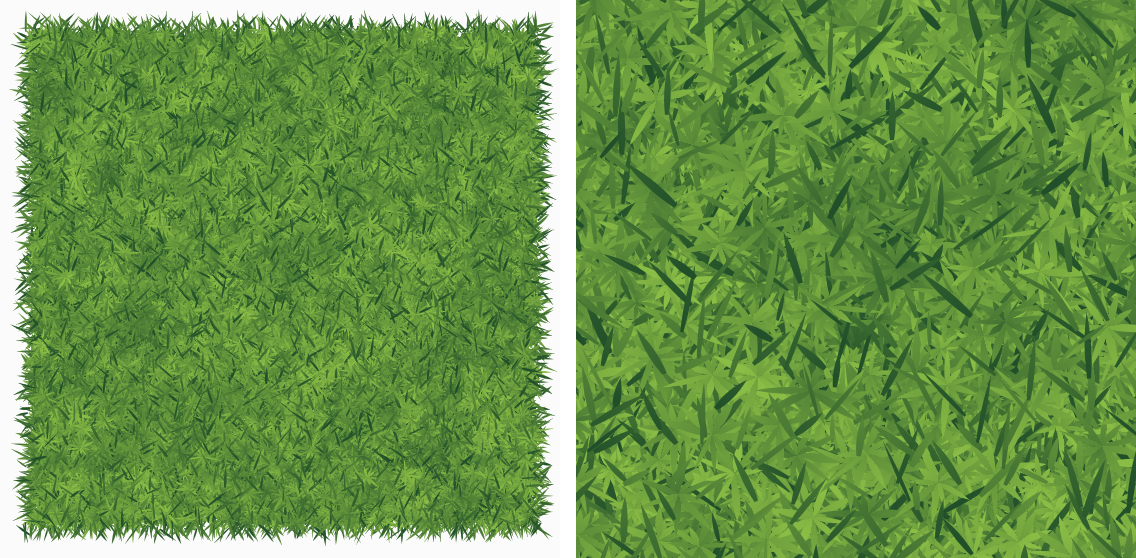
Left, the full canvas; right, a detail of the centre.
A Shadertoy shader for this texture:

```glsl
// A square patch of lawn with a ragged, spiky fringe on a white ground.
// Passes of dark single blades and light star-shaped tufts are laid over
// each other; both come from jittered grids, one item per cell.

const vec3 PAPER = vec3(0.985);
const vec3 SHADE_GREEN = vec3(0.13, 0.31, 0.165);
const vec3 LEAF_GREEN  = vec3(0.35, 0.54, 0.22);
const vec3 SUN_GREEN   = vec3(0.54, 0.74, 0.27);
const vec2 LAWN_CENTRE = vec2(0.507, 0.502);
const vec2 LAWN_HALF   = vec2(0.461, 0.453);
const int   PASSES = 6;
const float BLADE_CELL = 0.022;
const float BLADE_WIDTH = 0.0021;   // half width
const float TUFT_CELL = 0.036;
const float TUFT_WIDTH = 0.0023;    // half width
const float TUFT_LEAVES = 10.0;
const float FRINGE = 0.022;         // band where blades lean outward
const float TAU = 6.2831853;

float hash(vec2 p) {
    return fract(sin(dot(p, vec2(127.1, 311.7))) * 43758.5453);
}

vec4 hash4(vec2 p) {
    float s = dot(p, vec2(127.1, 311.7));
    return fract(sin(vec4(s, s + 17.3, s + 41.9, s + 73.7)) * 43758.5453);
}

float valueNoise(vec2 p) {
    vec2 i = floor(p), f = fract(p);
    f = f * f * (3.0 - 2.0 * f);
    return mix(mix(hash(i), hash(i + vec2(1, 0)), f.x),
               mix(hash(i + vec2(0, 1)), hash(i + vec2(1, 1)), f.x), f.y);
}

// Signed distance to the square body of the lawn
float lawnDistance(vec2 p) {
    vec2 d = abs(p - LAWN_CENTRE) - LAWN_HALF;
    return length(max(d, 0.0)) + min(max(d.x, d.y), 0.0);
}

vec3 grassColour(float tone) {
    tone = clamp(tone, 0.0, 1.0) * 2.0;
    return mix(mix(SHADE_GREEN, LEAF_GREEN, min(tone, 1.0)),
               SUN_GREEN, max(tone - 1.0, 0.0));
}

// Coverage of a pointed leaf from the origin along +x
float leaf(vec2 p, float len, float halfWidth, float pixel) {
    float u = p.x / len;
    float d = abs(p.y) - halfWidth * 1.4 * (1.0 - u) * (0.4 + 2.0 * u);
    d = max(d, (abs(u - 0.5) - 0.5) * len);
    return clamp(0.5 - d / pixel, 0.0, 1.0);
}

// Single blades: upright inside, leaning outward along the fringe
void drawBlades(inout vec3 colour, vec2 p, float seed, float pixel) {
    vec2 home = floor(p / BLADE_CELL);
    for (int k = 0; k < 9; k++) {
        vec2 cell = home + vec2(k % 3 - 1, k / 3 - 1);
        vec4 place = hash4(cell + seed);
        vec4 look = hash4(cell + seed + 57.0);
        vec2 middle = (cell + place.xy) * BLADE_CELL;
        float edge = lawnDistance(middle);
        if (edge > 0.009) continue;

        vec2 q = (middle - LAWN_CENTRE) / LAWN_HALF;
        vec2 outward = abs(q.x) > abs(q.y) ? vec2(sign(q.x), 0.0) : vec2(0.0, sign(q.y));
        bool fringe = edge > -FRINGE;
        float heading = fringe ? atan(outward.y, outward.x) : TAU * 0.25;
        heading += (place.z - 0.5) * (fringe ? 1.9 : 2.3);
        float len = BLADE_CELL * mix(0.8, 1.9, place.w);
        vec2 axis = vec2(cos(heading), sin(heading));
        vec2 v = p - middle;
        vec2 local = vec2(dot(v, axis) + 0.5 * len, dot(v, vec2(-axis.y, axis.x)));
        float cover = leaf(local, len, BLADE_WIDTH * mix(0.55, 1.2, look.x), pixel);
        float tone = 0.56 * look.y + 0.12 * (local.x / len - 0.5);
        colour = mix(colour, grassColour(tone), cover);
    }
}

// Tufts: leaves radiating from a root, one per angular sector
void drawTufts(inout vec3 colour, vec2 p, float size, float seed, float pixel) {
    float pitch = TUFT_CELL * size;
    vec2 home = floor(p / pitch);
    for (int k = 0; k < 9; k++) {
        vec2 cell = home + vec2(k % 3 - 1, k / 3 - 1);
        vec4 place = hash4(cell + seed);
        vec2 root = (cell + place.xy) * pitch;
        vec2 v = p - root;
        float r = length(v);
        if (r > pitch || lawnDistance(root) > -0.010) continue;

        float sector = fract(atan(v.y, v.x) / TAU + place.z) * TUFT_LEAVES;
        vec4 look = hash4(cell + seed + 9.7 * floor(sector) + 31.0);
        float turn = (fract(sector) - 0.5 - 0.5 * (look.x - 0.5)) * TAU / TUFT_LEAVES;
        vec2 local = r * vec2(cos(turn), sin(turn));
        float len = pitch * mix(0.35, 0.98, look.y);
        float cover = leaf(local, len, TUFT_WIDTH * mix(0.6, 1.15, look.z) * sqrt(size), pixel);
        float tone = mix(0.40, 0.90, place.w) + 0.30 * (look.w - 0.5);
        tone += 0.16 * (local.x / len - 0.5) + 0.25 * (valueNoise(root * 16.0) - 0.5);
        colour = mix(colour, grassColour(tone), cover);
    }
}

void mainImage(out vec4 fragColor, in vec2 fragCoord) {
    vec2 p = fragCoord / iResolution.xy;
    float pixel = 1.0 / iResolution.y;

    // Soil green with a speckled rim
    float rim = lawnDistance(p) + 0.014 + 0.030 * (valueNoise(p * 230.0) - 0.5);
    vec3 soil = grassColour(0.1 + 0.4 * valueNoise(p * 150.0));
    vec3 colour = mix(PAPER, soil, clamp(0.5 - rim / (2.0 * pixel), 0.0, 1.0));

    // Tufts alternate between large and small; blades finish every pass
    for (int i = 0; i < PASSES; i++) {
        float seed = 113.0 * float(i) + 5.0;
        drawTufts(colour, p, i % 2 == 0 ? 0.65 : 1.0, seed, pixel);
        drawBlades(colour, p, seed + 47.0, pixel);
    }
    fragColor = vec4(colour, 1.0);
}
```
